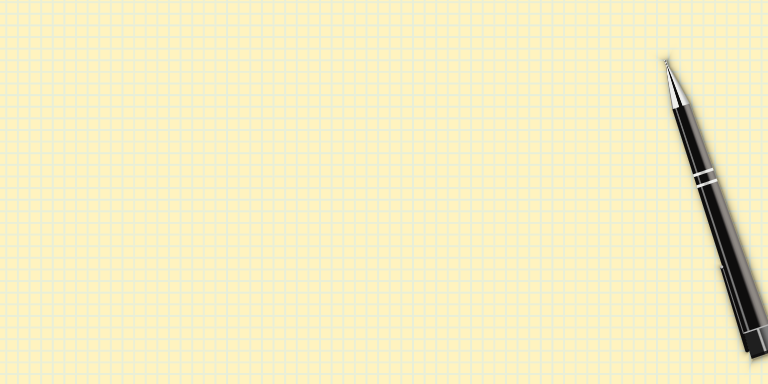
This texture is drawn by a WebGL 2 fragment shader. Its source:

```glsl
#version 300 es
precision highp float;
// Cream graph paper with pale blue-green ruling and a slanted ballpoint pen.
// The ruling is a repeated line distance; the pen is shaded in its own frame,
// where s runs from tip to end and t runs across. Lengths are canvas heights.
uniform vec2 u_resolution;
out vec4 outColor;

const vec3 PAPER = vec3(1.0, 0.953, 0.75);
const vec3 RULING = vec3(0.905, 0.935, 0.855);
const vec3 BLACK = vec3(0.055, 0.05, 0.05);
const vec3 GREY = vec3(0.47, 0.45, 0.44);
const vec3 SILVER = vec3(0.93, 0.93, 0.92);

const float CELL = 0.03026;
const vec2 GRID_ORIGIN = vec2(0.9544, 0.6615);
const vec2 PEN_TIP = vec2(1.732, 0.844);
const vec2 PEN_AXIS = vec2(0.322, -0.947);
const float CONE_END = 0.128;
const float CAP_START = 0.74;
const float PEN_LENGTH = 0.81;

float hash11(float n) {
    n = fract(n * 0.1031);
    n *= n + 33.33;
    return fract(n * (n + n));
}

// Coverage of a shape from its signed distance
float cover(float d, float px) {
    return clamp(0.5 - d / px, 0.0, 1.0);
}

// Soft stripe between a and b
float stripe(float x, float a, float b, float soft) {
    return smoothstep(a - soft, a + soft, x) * (1.0 - smoothstep(b - soft, b + soft, x));
}

float segmentDistance(vec2 p, vec2 a, vec2 b) {
    vec2 ab = b - a;
    return length(p - a - ab * clamp(dot(p - a, ab) / dot(ab, ab), 0.0, 1.0));
}

// One family of ruled lines, each with a slightly different strength
float ruling(float x, float seed, float px) {
    float k = floor(x / CELL + 0.5);
    float d = abs(x - k * CELL) - 0.0026;
    return cover(d, max(px, 0.002)) * mix(0.78, 1.0, hash11(k + seed));
}

vec3 paper(vec2 p, float px) {
    vec2 g = p - GRID_ORIGIN;
    float v = ruling(g.x, 117.0, px);
    float h = ruling(g.y, 251.0, px);
    return mix(PAPER, RULING, max(v, h));
}

// Half width of the pen: needle, convex cone, then a slowly widening barrel
float penHalfWidth(float s) {
    float k = clamp((s - 0.018) / (CONE_END - 0.018), 0.0, 1.0);
    float cone = mix(0.0025, 0.0234, pow(k, 0.85));
    return cone + 0.02 * max(s - CONE_END, 0.0);
}

float penDistance(vec2 q) {
    float side = abs(q.y) - penHalfWidth(q.x);
    return max(side, max(-q.x, q.x - PEN_LENGTH));
}

vec3 coneColor(float u, float soft) {
    vec3 c = mix(SILVER, vec3(0.68), smoothstep(0.45, 1.0, u));
    c = mix(c, GREY, 1.0 - smoothstep(-1.0, -0.8, u));
    return mix(c, BLACK, stripe(u, -0.2, 0.2, soft));
}

vec3 barrelColor(float u, float soft) {
    vec3 c = mix(BLACK, GREY, smoothstep(0.25 - soft, 0.4 + soft, u));
    c = mix(c, vec3(0.56, 0.54, 0.52), stripe(u, 0.5, 0.85, 0.12));
    return mix(c, vec3(0.62), 0.75 * stripe(u, -0.68, -0.52, soft));
}

vec3 capColor(float u, float soft) {
    vec3 c = mix(vec3(0.12), vec3(0.5), smoothstep(-0.1, 0.7, u));
    return mix(c, SILVER, 0.7 * stripe(u, 0.0, 0.18, soft));
}

vec3 penColor(vec2 q, float px) {
    float u = q.y / penHalfWidth(q.x);
    float soft = max(0.06, 0.5 * px / penHalfWidth(q.x));
    vec3 c = mix(coneColor(u, soft), barrelColor(u, soft), cover(CONE_END - q.x, px));
    c = mix(c, capColor(u, soft), cover(CAP_START - q.x, px));
    // Bright bands: the twin rings and the rim of the cap
    float rings = cover(abs(abs(q.x - 0.3245) - 0.015) - 0.0038, px);
    float rim = cover(abs(q.x - CAP_START) - 0.0018, px);
    c = mix(c, SILVER * mix(1.0, 0.82, stripe(u, -0.3, 0.2, 0.2)), rings);
    c = mix(c, vec3(0.72), rim);
    return mix(c, BLACK, 0.8 * cover(PEN_LENGTH - 0.008 - q.x, px));
}

void main() {
    float px = 1.0 / u_resolution.y;
    vec2 p = gl_FragCoord.xy * px;
    vec2 r = p - PEN_TIP;
    vec2 q = vec2(dot(r, PEN_AXIS), dot(r, vec2(-PEN_AXIS.y, PEN_AXIS.x)));
    vec3 color = paper(p, px);

    // Clip lying along the left side, with its own soft shadow
    float clip = segmentDistance(q, vec2(0.56, -0.033), vec2(0.785, -0.041));
    float body = penDistance(q);
    float shade = penDistance(q - vec2(0.004, 0.003));
    color *= 1.0 - 0.38 * exp(-max(min(shade, clip - 0.004), 0.0) / 0.007);

    color = mix(color, penColor(q, px), cover(body, px));
    color = mix(color, BLACK, cover(clip - 0.0052, px));
    float glint = segmentDistance(q, vec2(0.565, -0.032), vec2(0.74, -0.036));
    color = mix(color, vec3(0.66), 0.7 * cover(glint - 0.0014, px));
    float knob = length(q - vec2(0.558, -0.034));
    color = mix(color, SILVER, 0.8 * cover(knob - 0.004, px));
    outColor = vec4(color, 1.0);
}
```
